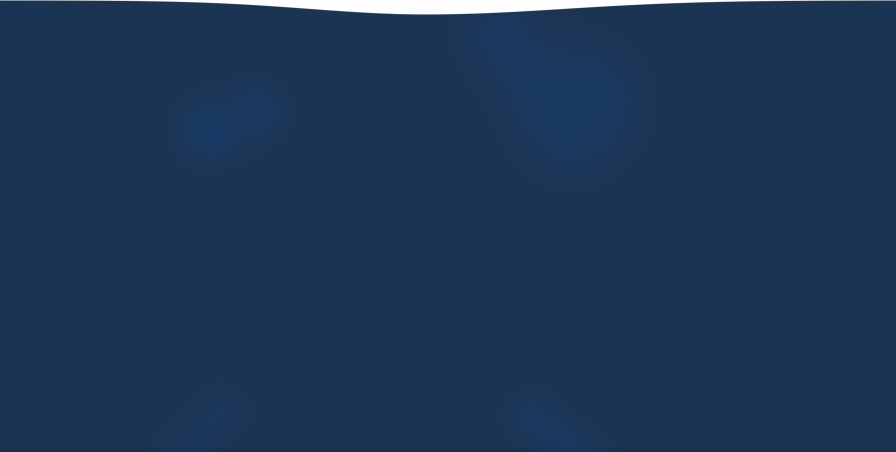
Give the GLSL for this background, as a Shadertoy shader.

```glsl
float capsule(vec2 p, vec2 a, vec2 b) {
    vec2 ab = b - a;
    return length(p - a - ab * clamp(dot(p - a, ab) / dot(ab, ab), 0.0, 1.0));
}

float smoothMin(float a, float b, float k) {
    float h = max(k - abs(a - b), 0.0) / k;
    return min(a, b) - 0.25 * h * h * k;
}

// Soft falloff: full at the inner distance, zero at the outer one
float glow(float d, float inner, float outer) {
    return 1.0 - smoothstep(inner, outer, d);
}

void mainImage(out vec4 fragColor, in vec2 fragCoord) {
    vec2 uv = fragCoord / iResolution.xy;
    vec2 p = uv * vec2(1.98, 1.0);

    vec3 navy = vec3(0.11, 0.205, 0.325);
    vec3 blue = vec3(0.098, 0.228, 0.395);

    // Upper left blob
    float leftBlob = smoothMin(length(p - vec2(0.566, 0.752)) + 0.012,
                               length(p - vec2(0.464, 0.712)), 0.07);
    float light = glow(leftBlob, 0.0, 0.115);

    // Large upper blob, leaning down to the right
    float largeBlob = smoothMin(capsule(p, vec2(1.108, 0.92), vec2(1.25, 0.715)) + 0.045,
                                length(p - vec2(1.29, 0.775)), 0.12);
    light = max(light, 0.9 * glow(largeBlob, 0.0, 0.19));

    // Fainter blobs cut by the lower edge
    float lowerLeft = capsule(p, vec2(0.49, 0.09), vec2(0.387, -0.02));
    float lowerRight = capsule(p, vec2(1.178, 0.075), vec2(1.32, -0.045));
    light = max(light, 0.4 * glow(lowerLeft, 0.0, 0.09));
    light = max(light, 0.65 * glow(lowerRight, 0.0, 0.09));

    vec3 color = mix(navy, blue, light);

    // Thin shade along the bottom
    color *= 1.0 - 0.06 * (1.0 - smoothstep(0.004, 0.014, uv.y));

    // White wave dipping from the top
    float t = (uv.x - 0.475) / (uv.x < 0.475 ? 0.182 : 0.218);
    float waveEdge = 0.999 - 0.031 * exp(-t * t);
    float soft = 0.75 / iResolution.y;
    color = mix(color, vec3(0.995), smoothstep(-soft, soft, uv.y - waveEdge));

    fragColor = vec4(color, 1.0);
}
```
